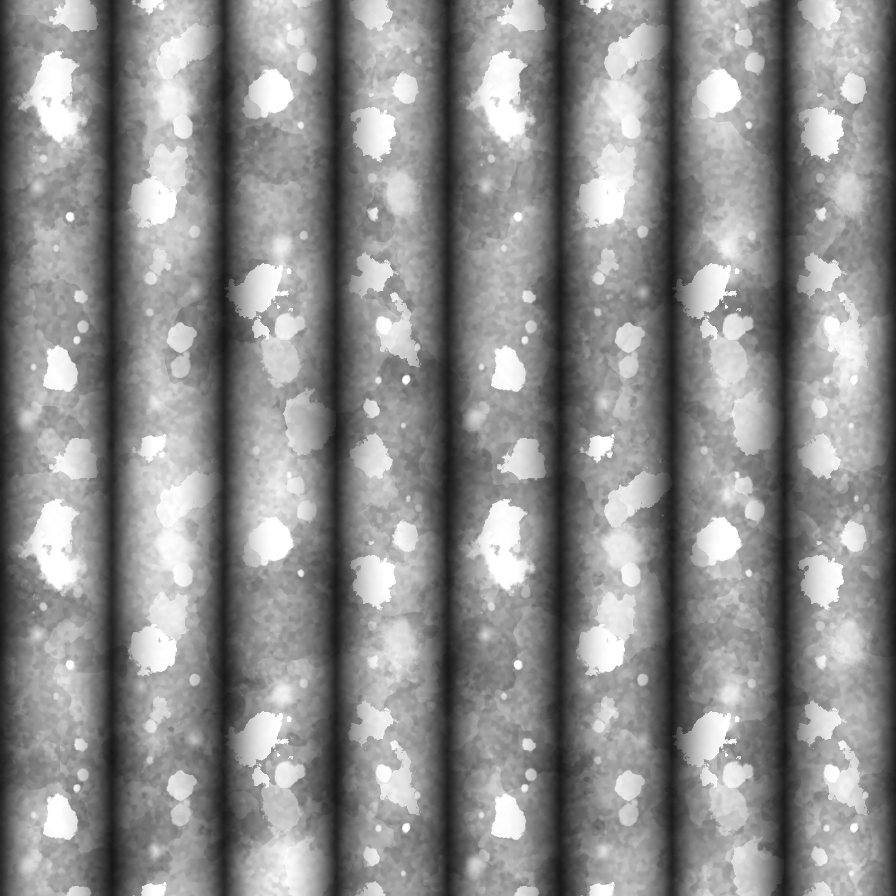
This texture map is drawn by a WebGL 1 fragment shader. Its source:

```glsl
precision highp float;
// Row of weathered grey metal pipes with flaked bright chips and mottled stains.

uniform vec2 u_resolution;

const float PIPES = 8.0;          // pipes across the canvas
const float CHIP_REPEAT = 2.0;    // chip layout repeats per side
const float ROWS = 16.0;          // chip rows in one layout repeat
const float VALLEY_GREY = 0.12;   // darkest tone between pipes
const float CREST_GREY = 0.77;    // tone along the pipe crest
const float ROUNDNESS = 2.3;      // falloff from crest to valley
const float CHIP_GAIN = 1.36;     // brightness of a bare chip
const float CHIP_DENSITY = 0.58;  // share of chip slots in use
const float CHIP_MIN = 0.03;      // radii in pipe widths
const float CHIP_MAX = 0.21;
const float STAIN_DEPTH = 0.14;
const float CLOUD_DEPTH = 0.65;
const float GRAIN_DEPTH = 0.17;
const float TAU = 6.2831853;

vec3 hash3(vec3 p) {
  p = fract(p * vec3(0.1031, 0.1030, 0.0973));
  p += dot(p, p.yxz + 33.33);
  return fract((p.xxy + p.yxx) * p.zyx);
}

// Smooth cellular noise: jittered cell values blended by distance, wrapping.
float cellular(vec2 p, float period, float seed) {
  vec2 cell = floor(p);
  vec2 local = p - cell;
  float total = 0.0;
  float weights = 0.0;
  for (int j = -1; j <= 1; j++) {
    for (int i = -1; i <= 1; i++) {
      vec2 offset = vec2(float(i), float(j));
      vec3 h = hash3(vec3(mod(cell + offset, period), seed));
      vec2 delta = offset + h.xy - local;
      float w = exp(-5.0 * dot(delta, delta));
      total += w * h.z;
      weights += w;
    }
  }
  return total / weights;
}

// Five octaves of wrapping noise over the unit square.
float layered(vec2 p, float period, float seed) {
  float sum = 0.0;
  float norm = 0.0;
  float amp = 0.5;
  for (int k = 0; k < 5; k++) {
    sum += amp * cellular(p * period, period, seed + float(k));
    norm += amp;
    amp *= 0.55;
    period *= 2.0;
  }
  return sum / norm;
}

float pipeShade(float across) {
  float depth = 1.0 - abs(across * 2.0 - 1.0);
  depth = min(sqrt(depth * depth + 0.0016) - 0.02, 1.0);
  return mix(VALLEY_GREY, CREST_GREY, 1.0 - pow(1.0 - depth, ROUNDNESS));
}

// Coverage of ragged chips scattered along each pipe crest.
float chipCover(vec2 tile, float ragged) {
  float pipesPerTile = PIPES / CHIP_REPEAT;
  float pipe = floor(tile.x * pipesPerTile);
  float across = fract(tile.x * pipesPerTile);
  float along = tile.y * ROWS;
  float rowHeight = pipesPerTile / ROWS;
  float cover = 0.0;
  for (int j = -2; j <= 2; j++) {
    float row = floor(along) + float(j);
    float wrapped = mod(row, ROWS);
    float cluster = 0.25 * sin(TAU * 2.0 * wrapped / ROWS + pipe * 2.1);
    for (int k = 0; k < 2; k++) {
      vec3 place = hash3(vec3(pipe, wrapped, 31.0 + float(k)));
      vec3 look = hash3(vec3(pipe, wrapped, 57.0 + float(k)));
      float radius = mix(CHIP_MIN, CHIP_MAX, pow(look.x, 3.0));
      vec2 center = vec2(0.5 + (place.x - 0.5) * 0.55, (row + place.y) * rowHeight);
      vec2 delta = vec2(across, along * rowHeight) - center;
      delta.y *= 0.87;
      float dist = length(delta) - radius + ragged * radius * mix(0.8, 3.2, look.y);
      float blur = mix(0.012, 0.07, step(0.78, look.z));
      float strength = mix(0.4, 1.0, fract(look.z * 7.0 + look.y));
      float present = step(place.z, CHIP_DENSITY + cluster);
      cover = max(cover, present * strength * (1.0 - smoothstep(-blur, blur, dist)));
    }
  }
  return cover;
}

void main() {
  vec2 uv = gl_FragCoord.xy / u_resolution;
  vec2 tile = fract(uv * CHIP_REPEAT);
  float shade = pipeShade(fract(uv.x * PIPES));

  // Mottled metal
  float cloud = layered(uv, 10.0, 3.0) - 0.5;
  float blotch = layered(uv, 15.0, 11.0);
  float stain = smoothstep(0.53, 0.57, blotch);
  float grain = cellular(uv * 190.0, 190.0, 23.0) - 0.5;
  float wear = 0.97 + CLOUD_DEPTH * cloud + GRAIN_DEPTH * grain - STAIN_DEPTH * stain;

  // Bare chips keep the smooth pipe shading
  float ragged = layered(tile, 22.0, 41.0) - 0.5;
  float chip = chipCover(tile, ragged);
  float grey = shade * mix(wear, CHIP_GAIN, chip);

  gl_FragColor = vec4(vec3(clamp(grey, 0.0, 1.0)), 1.0);
}
```
